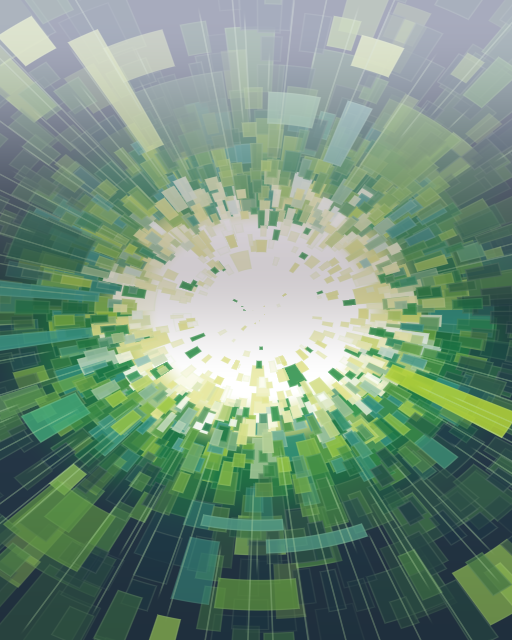
Reproduce this background procedurally as a WebGL 1 fragment shader.

```glsl
precision highp float;
uniform vec2 u_resolution;

const float TAU = 6.28319;

vec4 hash4(vec3 p) {
  float s = dot(p, vec3(12.99, 78.23, 37.72));
  return fract(sin(s + vec4(0.0, 1.7, 3.1, 5.3)) * 43758.5);
}

// Curved rectangle in (angle, radius) space with a faint bright rim
vec3 panel(vec3 base, vec2 polar, vec2 center, vec2 halfSize, vec3 tint, float alpha) {
  float px = 0.7 / u_resolution.y;
  float turn = abs(mod(polar.x - center.x + TAU * 0.5, TAU) - TAU * 0.5);
  float d = max((turn - halfSize.x) * polar.y, abs(polar.y - center.y) - halfSize.y);
  float fill = 1.0 - smoothstep(-px, px, d);
  float rim = smoothstep(-0.003, -0.0005, d);
  return mix(base, mix(tint, vec3(0.85, 0.95, 0.75), rim * 0.2), fill * alpha);
}

// White and cream near the light, greens around it, navy far away
vec3 tileColor(float radius, vec4 h) {
  float r = radius + (h.z - 0.5) * 0.08;
  vec3 green = vec3(0.10, 0.46, 0.27);
  vec3 lime = vec3(0.64, 0.80, 0.27);
  vec3 inner = mix(vec3(1.0), vec3(0.89, 0.89, 0.54), h.y);
  inner = mix(inner, vec3(0.20, 0.58, 0.31), step(0.86, h.w));
  vec3 middle = mix(green, lime, h.y * h.y);
  middle = mix(middle, vec3(0.20, 0.56, 0.50), step(0.78, h.w));
  vec3 outer = mix(vec3(0.12, 0.22, 0.28), vec3(0.31, 0.55, 0.29), h.y * h.y);
  outer = mix(outer, vec3(0.58, 0.76, 0.34), step(0.91, h.w));
  vec3 col = mix(inner, middle, smoothstep(0.16, 0.23, r));
  return mix(col, outer, smoothstep(0.25, 0.36, r));
}

void main() {
  vec2 uv = gl_FragCoord.xy / u_resolution;
  vec2 p = (uv - vec2(0.508, 0.512)) * vec2(u_resolution.x / u_resolution.y * 0.83, 1.0);
  vec2 polar = vec2(atan(p.y, p.x), max(length(p), 0.001));
  float r = polar.y;

  // Light core, green ring and dark surroundings
  vec3 col = mix(vec3(1.0), vec3(0.85, 0.87, 0.55), smoothstep(0.13, 0.18, r));
  col = mix(col, vec3(0.13, 0.45, 0.27), smoothstep(0.17, 0.23, r));
  col = mix(col, vec3(0.14, 0.21, 0.27), smoothstep(0.24, 0.38, r));

  // Scattered tiles, from broad to narrow
  for (int i = 0; i < 10; i++) {
    float layer = float(i);
    float columns = 22.0 + 6.0 * layer;
    float rows = 2.4 + 0.3 * layer;
    float column = floor(fract(polar.x / TAU + 0.13 * layer) * columns);
    float shift = hash4(vec3(column, layer, 2.0)).x * 5.0;
    float row = floor(log(r) * rows + shift);
    float radius = exp((row + 0.5 - shift) / rows);
    vec4 h = hash4(vec3(column, row, layer + 5.0));
    vec4 paint = hash4(vec3(row, column, layer + 19.0));
    float density = 0.10 * smoothstep(0.07, 0.09, radius)
                  + 0.48 * smoothstep(0.12, 0.18, radius)
                  - 0.32 * smoothstep(0.25, 0.40, radius);
    float angle = ((column + 0.5) / columns - 0.13 * layer) * TAU;
    vec2 halfSize = vec2(0.27 + 0.22 * h.y, 0.16 + 0.29 * h.z)
                  * vec2(TAU / columns, radius / rows);
    float alpha = mix(0.9, 0.3 + 0.5 * h.w, smoothstep(0.2, 0.34, radius));
    col = panel(col, polar, vec2(angle, radius), halfSize,
                tileColor(radius, paint), alpha * step(h.x, density));
  }

  // Large panels: upper half
  vec3 teal = vec3(0.24, 0.61, 0.55);
  vec3 leaf = vec3(0.40, 0.63, 0.27);
  vec3 pale = vec3(0.76, 0.87, 0.48);
  col = panel(col, polar, vec2(1.86, 0.32), vec2(0.16, 0.06), vec3(0.29, 0.46, 0.35), 0.6);
  col = panel(col, polar, vec2(2.06, 0.39), vec2(0.045, 0.10), pale, 0.8);
  col = panel(col, polar, vec2(1.94, 0.43), vec2(0.09, 0.03), pale, 0.6);
  col = panel(col, polar, vec2(1.21, 0.428), vec2(0.065, 0.025), pale, 0.9);
  col = panel(col, polar, vec2(2.19, 0.52), vec2(0.05, 0.03), pale, 0.9);
  col = panel(col, polar, vec2(1.19, 0.30), vec2(0.05, 0.05), vec3(0.45, 0.70, 0.64), 0.8);
  col = panel(col, polar, vec2(0.93, 0.32), vec2(0.13, 0.055), leaf, 0.7);
  col = panel(col, polar, vec2(1.44, 0.32), vec2(0.10, 0.025), vec3(0.50, 0.75, 0.56), 0.75);

  // Large panels: sides and lower half
  col = panel(col, polar, vec2(2.77, 0.29), vec2(0.12, 0.05), vec3(0.09, 0.36, 0.25), 0.7);
  col = panel(col, polar, vec2(3.03, 0.29), vec2(0.035, 0.08), teal, 0.8);
  col = panel(col, polar, vec2(-3.0, 0.30), vec2(0.035, 0.08), teal, 0.8);
  col = panel(col, polar, vec2(-2.59, 0.31), vec2(0.07, 0.04), vec3(0.25, 0.65, 0.47), 0.8);
  col = panel(col, polar, vec2(-0.50, 0.28), vec2(0.06, 0.09), vec3(0.70, 0.82, 0.22), 0.85);
  col = panel(col, polar, vec2(-2.23, 0.42), vec2(0.13, 0.05), leaf, 0.6);
  col = panel(col, polar, vec2(-1.64, 0.333), vec2(0.16, 0.009), vec3(0.33, 0.62, 0.54), 0.85);
  col = panel(col, polar, vec2(-1.37, 0.366), vec2(0.18, 0.011), vec3(0.33, 0.62, 0.54), 0.8);
  col = panel(col, polar, vec2(-1.77, 0.412), vec2(0.055, 0.05), teal, 0.55);
  col = panel(col, polar, vec2(-1.58, 0.442), vec2(0.12, 0.024), leaf, 0.75);

  // Fine radial threads
  float lane = (polar.x / TAU + 0.5) * 150.0;
  vec4 t = hash4(vec3(floor(lane), 7.0, 3.0));
  float offset = abs(fract(lane) - 0.2 - 0.6 * t.y) * TAU / 150.0 * r;
  float line = 1.0 - smoothstep(0.0003, 0.0003 + 1.0 / u_resolution.y, offset);
  float span = smoothstep(0.0, 0.02, r - 0.19 - 0.2 * t.z)
             * (1.0 - smoothstep(0.0, 0.03, r - 0.36 - 0.3 * t.w));
  col = mix(col, vec3(0.75, 0.90, 0.68), line * span * 0.33 * step(t.x, 0.6));

  // Grey shade and pale haze deepening toward the top, dusk at the foot
  col *= mix(vec3(1.0), vec3(0.78, 0.76, 0.77), smoothstep(0.40, 0.60, uv.y));
  vec3 haze = vec3(0.73, 0.72, 0.77) + 0.45 * (col - 0.2);
  float depth = 0.22 * smoothstep(0.48, 0.66, uv.y) + 0.72 * smoothstep(0.60, 0.97, uv.y);
  col = mix(col, haze, depth);
  col *= mix(0.88, 1.0, smoothstep(0.0, 0.3, uv.y));
  gl_FragColor = vec4(col, 1.0);
}
```
